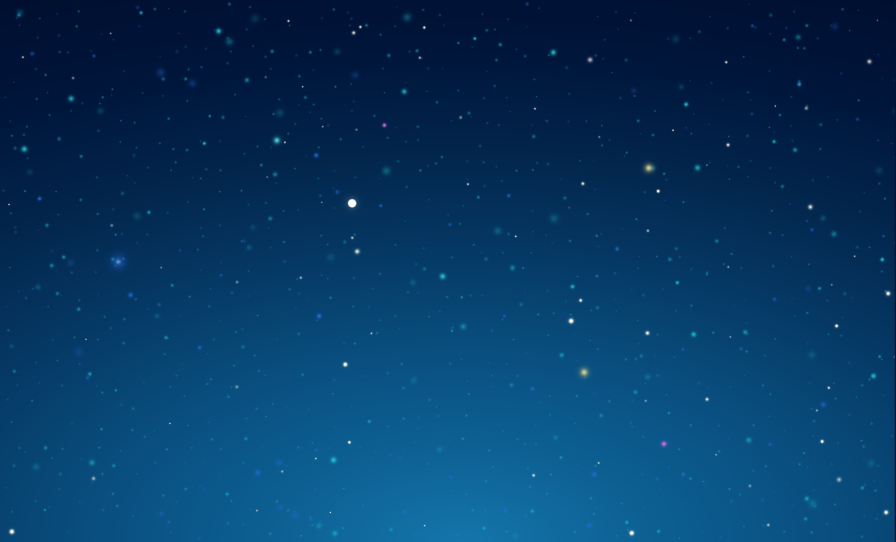
A WebGL 2 fragment shader for this background:

```glsl
#version 300 es
precision highp float;
// Starry night sky: an elliptical blue glow rises from the lower edge and fades
// to navy. Jittered grids scatter small stars in several sizes and tints, and
// a few larger stars and soft glows are set over them.

uniform vec2 u_resolution;
out vec4 fragColor;

// Lengths are in canvas heights; x positions are fractions of the width.
const vec2 GLOW_CENTER = vec2(0.515, 0.0);
const float GLOW_SQUASH = 0.52;
const float BAND_STEP = 0.18;
const int BANDS = 7;
const vec3 SKY[BANDS] = vec3[BANDS](
    vec3(0.08, 0.46, 0.67), vec3(0.05, 0.375, 0.575), vec3(0.035, 0.305, 0.495),
    vec3(0.02, 0.22, 0.39), vec3(0.01, 0.145, 0.297), vec3(0.0, 0.085, 0.23),
    vec3(0.0, 0.06, 0.19));
const float RIM_WIDTH = 0.0025;
const vec3 RIM = vec3(0.0, 0.07, 0.18);

const vec3 WHITE = vec3(1.0, 0.98, 0.92);
const vec3 CYAN = vec3(0.12, 0.74, 0.80);
const vec3 BLUE = vec3(0.14, 0.42, 0.85);
const vec3 GOLD = vec3(0.85, 0.80, 0.45);
const vec3 PINK = vec3(0.75, 0.30, 0.85);

vec3 hash3(vec2 cell, float seed) {
    vec3 q = fract(vec3(cell.xyx + seed * 7.31) * vec3(0.1031, 0.1030, 0.0973));
    q += dot(q, q.yxz + 33.33);
    return fract((q.xxy + q.yzz) * q.zyx);
}

// Sky colour blended along the elliptical distance from the glow.
vec3 skyColor(vec2 p, float aspect) {
    vec2 offset = p - GLOW_CENTER * vec2(aspect, 1.0);
    float t = length(offset * vec2(GLOW_SQUASH, 1.0)) / BAND_STEP;
    vec3 color = SKY[0];
    for (int i = 1; i < BANDS; i++) {
        color = mix(color, SKY[i], clamp(t - float(i - 1), 0.0, 1.0));
    }
    return color;
}

// Round soft spot, kept at least about a pixel wide.
float spot(vec2 offset, float radius) {
    float r = max(radius, 0.55 / u_resolution.y);
    return exp(-dot(offset, offset) / (r * r));
}

// One jittered star per occupied cell; tint is picked from two colours.
void addStars(inout vec3 color, vec2 p, float cells, float density,
              float radius, float strength, vec3 tintA, vec3 tintB, float seed) {
    vec2 cell = floor(p * cells);
    vec3 place = hash3(cell, seed);
    vec3 look = hash3(cell, seed + 19.0);
    vec2 center = (cell + mix(vec2(0.1), vec2(0.9), place.xy)) / cells;
    float size = radius * mix(0.65, 1.25, look.x);
    float alpha = spot(p - center, size) * strength * mix(0.4, 1.0, look.y);
    alpha = min(alpha, 1.0) * step(place.z, density);
    color = mix(color, mix(tintA, tintB, step(0.65, look.z)), alpha);
}

// A larger star: bright core inside a faint halo.
void addGlow(inout vec3 color, vec2 p, vec2 center, float core, float halo, vec3 tint) {
    vec2 offset = p - center * vec2(u_resolution.x / u_resolution.y, 1.0);
    color = mix(color, tint, 0.5 * spot(offset, halo));
    color = mix(color, mix(tint, WHITE, 0.35), 0.85 * spot(offset, core));
}

void main() {
    vec2 p = gl_FragCoord.xy / u_resolution.y;
    float aspect = u_resolution.x / u_resolution.y;
    float edge = 1.0 / u_resolution.y;
    vec3 color = skyColor(p, aspect);

    // Scattered stars, from blurred and dim to small and bright
    addStars(color, p, 9.0, 0.35, 0.0062, 0.38, CYAN, BLUE, 1.0);
    addStars(color, p, 25.0, 0.65, 0.0019, 0.48, CYAN, BLUE, 2.0);
    addStars(color, p, 15.0, 0.50, 0.0026, 0.65, CYAN, BLUE, 3.0);
    addStars(color, p, 9.0, 0.50, 0.0041, 1.05, CYAN, BLUE, 4.0);
    addStars(color, p, 11.0, 0.25, 0.0021, 0.90, WHITE, WHITE, 6.0);
    addStars(color, p, 7.0, 0.42, 0.0034, 1.50, WHITE, WHITE, 5.0);

    // Coloured glowing stars
    addGlow(color, p, vec2(0.132, 0.517), 0.0040, 0.0130, BLUE);
    addGlow(color, p, vec2(0.309, 0.741), 0.0042, 0.0070, CYAN);
    addGlow(color, p, vec2(0.724, 0.690), 0.0045, 0.0085, GOLD);
    addGlow(color, p, vec2(0.652, 0.313), 0.0045, 0.0085, GOLD);
    addGlow(color, p, vec2(0.741, 0.181), 0.0034, 0.0055, PINK);
    addGlow(color, p, vec2(0.429, 0.769), 0.0027, 0.0040, PINK);

    // Brightest star: a crisp disc with a slight halo
    vec2 offset = p - vec2(0.393 * aspect, 0.625);
    color = mix(color, WHITE, 0.2 * spot(offset, 0.011));
    color = mix(color, vec3(1.0), 1.0 - smoothstep(-edge, edge, length(offset) - 0.0076));

    // Thin dark rim along the right side
    float rim = smoothstep(-0.5 * edge, 0.5 * edge, p.x - aspect + RIM_WIDTH);
    fragColor = vec4(mix(color, RIM, rim), 1.0);
}
```
